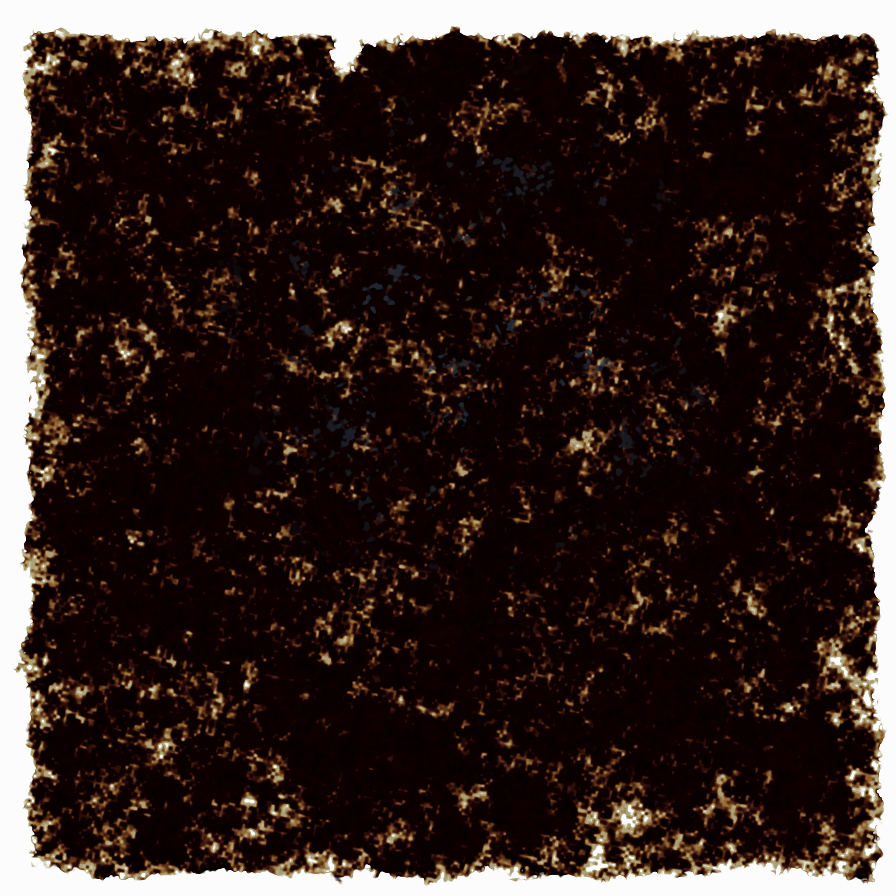
Reproduce this texture procedurally as a Shadertoy shader.

```glsl
// A ragged, near-black scorched square with golden crusted rims and rust flecks on white paper.

#define HALF_SIZE vec2(0.476, 0.469)  // half extents of the square
#define EDGE_ROUGHNESS 0.0036         // raggedness of the outline
#define GRAIN_SCALE 62.0              // coarsest fleck frequency
#define CLUMP_SCALE 15.0              // frequency of fleck clusters
#define CRUST_WIDTH 0.013             // falloff depth of the bright rim
#define CRUST_HEAT 2.0                // brightness of the rim
#define FLECK_START 0.72              // higher values leave more black

const vec3 PAPER = vec3(0.99);
const vec3 CHAR  = vec3(0.05, 0.0, 0.0);
const vec3 RUST  = vec3(0.18, 0.05, 0.03);
const vec3 BROWN = vec3(0.35, 0.19, 0.09);
const vec3 GOLD  = vec3(0.56, 0.39, 0.18);
const vec3 STRAW = vec3(0.67, 0.63, 0.47);
const vec3 SLATE = vec3(0.14, 0.19, 0.24);

float hash(vec2 p) {
    vec3 q = fract(p.xyx * vec3(0.1031, 0.1030, 0.0973));
    q += dot(q, q.yzx + 33.33);
    return fract((q.x + q.y) * q.z);
}

// Smooth lattice noise, centred on zero with unit deviation
float blotch(vec2 p) {
    vec2 cell = floor(p), t = fract(p);
    t = t * t * (3.0 - 2.0 * t);
    float low = mix(hash(cell), hash(cell + vec2(1, 0)), t.x);
    float high = mix(hash(cell + vec2(0, 1)), hash(cell + vec2(1, 1)), t.x);
    return (mix(low, high, t.y) - 0.5) / 0.215;
}

// Rotated octaves of blotches, normalised to unit deviation
float layers(vec2 p, int octaves, float gain) {
    float sum = 0.0, power = 0.0, amp = 1.0;
    p = mat2(0.88, 0.47, -0.47, 0.88) * p;
    for (int i = 0; i < octaves; i++) {
        sum += amp * blotch(p);
        power += amp * amp;
        amp *= gain;
        p = mat2(1.62, 1.22, -1.22, 1.62) * p + 17.3;
    }
    return sum / sqrt(power);
}

// Depth inside the rounded square, with wavy sides and one narrow chip
float depthInside(vec2 p) {
    vec2 wave = sin(p.yx * vec2(19.0, 23.0) + vec2(1.0, 4.0))
              + 0.6 * sin(p.yx * vec2(47.0, 41.0) + 2.0);
    vec2 q = abs(p - vec2(0.505, 0.4925) + 0.0028 * wave) - HALF_SIZE + 0.02;
    float box = length(max(q, 0.0)) + min(max(q.x, q.y), 0.0) - 0.02;
    float chip = length((p - vec2(0.385, 0.962)) * vec2(1.0, 0.35)) - 0.0105;
    return min(-box, chip);
}

// Char to white through rust, gold and straw
vec3 heatRamp(float heat) {
    float h = heat - FLECK_START;
    vec3 col = mix(CHAR, RUST, smoothstep(0.0, 0.5, h));
    col = mix(col, BROWN, smoothstep(0.5, 0.95, h));
    col = mix(col, GOLD, smoothstep(0.95, 1.35, h));
    col = mix(col, STRAW, smoothstep(1.35, 1.8, h));
    return mix(col, PAPER, smoothstep(2.0, 2.7, h));
}

void mainImage(out vec4 fragColor, in vec2 fragCoord) {
    vec2 p = fragCoord / iResolution.xy;

    // Noise fields
    float grain = layers(p * GRAIN_SCALE, 3, 1.1);
    float clump = layers(p * CLUMP_SCALE + 5.0, 3, 0.9);
    float ragged = layers(p * 17.0 + 40.0, 4, 0.8);

    // Ragged outline
    float depth = depthInside(p) + EDGE_ROUGHNESS * ragged + 0.002 * grain;
    float soft = max(0.0012, 0.7 / iResolution.y);
    float inside = smoothstep(-soft, soft, depth);

    // Bright crust, thicker along the lower side
    float lower = 1.0 - smoothstep(0.0, 0.3, p.y);
    float width = CRUST_WIDTH * (1.0 + 0.3 * clump) * (0.95 + 0.55 * lower);
    float rim = exp(-max(depth, 0.0) / max(width, 0.004));
    float halo = exp(-max(depth, 0.0) / 0.06);

    // Clustered flecks
    float heat = 0.78 * grain * (1.0 + 0.5 * rim) + 0.54 * clump * (1.0 - 0.5 * rim);
    heat += CRUST_HEAT * rim + 0.35 * halo;
    vec3 col = heatRamp(heat);
    col *= 1.0 + 0.25 * clamp(grain, -1.5, 1.5) * (1.0 - smoothstep(0.3, 1.0, heat));

    // Sparse slate flecks around the upper middle
    float middle = 1.0 - smoothstep(0.1, 0.36, length(p - vec2(0.53, 0.62)));
    float slate = 0.8 * layers(p * 110.0 + 9.0, 2, 1.0) + 0.6 * blotch(p * 27.0 + 3.0);
    col = mix(col, SLATE, 0.8 * middle * smoothstep(1.3, 2.2, slate));

    fragColor = vec4(mix(PAPER, col, inside), 1.0);
}
```
